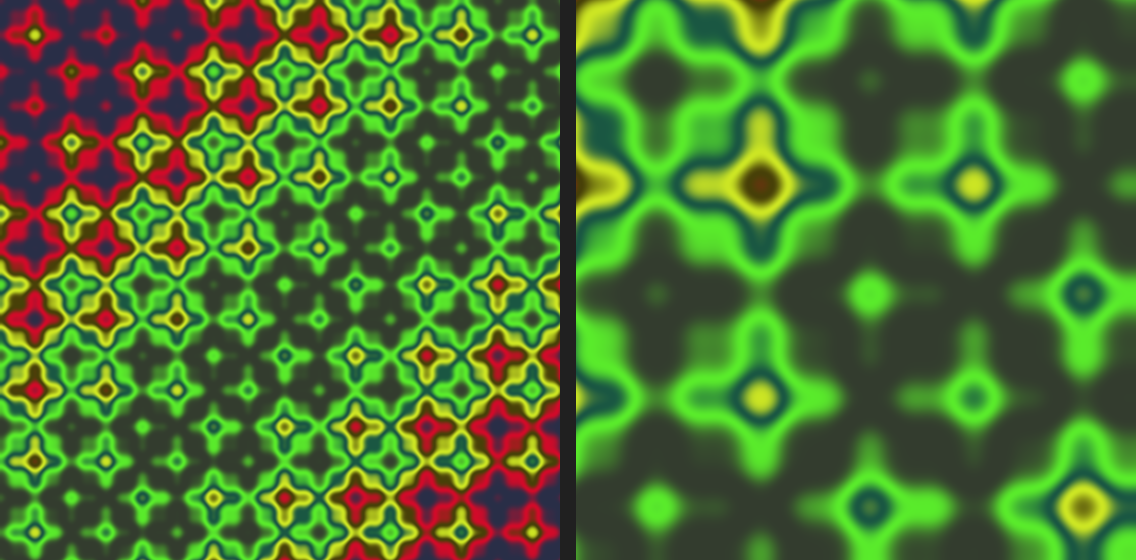
Left, the full canvas; right, a detail of the centre.
A three.js fragment shader for this pattern:

```glsl
// Four-pointed contour stars on a checkered lattice, drifting diagonally through a colour ramp.
varying vec2 vUv;

const float TAU = 6.2831853;
const float REPEATS = 7.88;        // lattice cells across and down
const float STAR_DEPTH = 0.47;     // phase shift of the stars, radians
const float ARM_STRENGTH = 0.3;    // third harmonic that pulls out the arms
const float DRIFT_PERIOD = 1.781;  // length of one slow cycle along x + y
const float DRIFT_START = 0.219;   // where the slow cycle is at its lowest

const vec3 NAVY   = vec3(0.16, 0.18, 0.28);
const vec3 RED    = vec3(0.82, 0.04, 0.16);
const vec3 BROWN  = vec3(0.28, 0.25, 0.03);
const vec3 YELLOW = vec3(0.80, 0.90, 0.14);
const vec3 TEAL   = vec3(0.10, 0.34, 0.26);
const vec3 GREEN  = vec3(0.35, 0.92, 0.17);
const vec3 OLIVE  = vec3(0.20, 0.235, 0.18);

// Positive stars on lattice points, negative stars at cell centres
float starField(vec2 p) {
  vec2 angle = TAU * REPEATS * p;
  vec2 wave = cos(angle) + ARM_STRENGTH * cos(3.0 * angle);
  return wave.x + wave.y;
}

// Seven evenly spaced colours, level from 0 to 1
vec3 colourRamp(float level) {
  float t = level * 6.0;
  vec3 colour = mix(NAVY, RED, smoothstep(0.0, 1.0, t));
  colour = mix(colour, BROWN, smoothstep(1.0, 2.0, t));
  colour = mix(colour, YELLOW, smoothstep(2.0, 3.0, t));
  colour = mix(colour, TEAL, smoothstep(3.0, 4.0, t));
  colour = mix(colour, GREEN, smoothstep(4.0, 5.0, t));
  return mix(colour, OLIVE, smoothstep(5.0, 6.0, t));
}

void main() {
  // The lattice is anchored at the top left corner
  vec2 p = vec2(vUv.x, 1.0 - vUv.y);
  float drift = TAU * (p.x + p.y - DRIFT_START) / DRIFT_PERIOD;
  float level = 0.5 - 0.5 * cos(drift + STAR_DEPTH * starField(p));
  gl_FragColor = vec4(colourRamp(level), 1.0);
}
```
